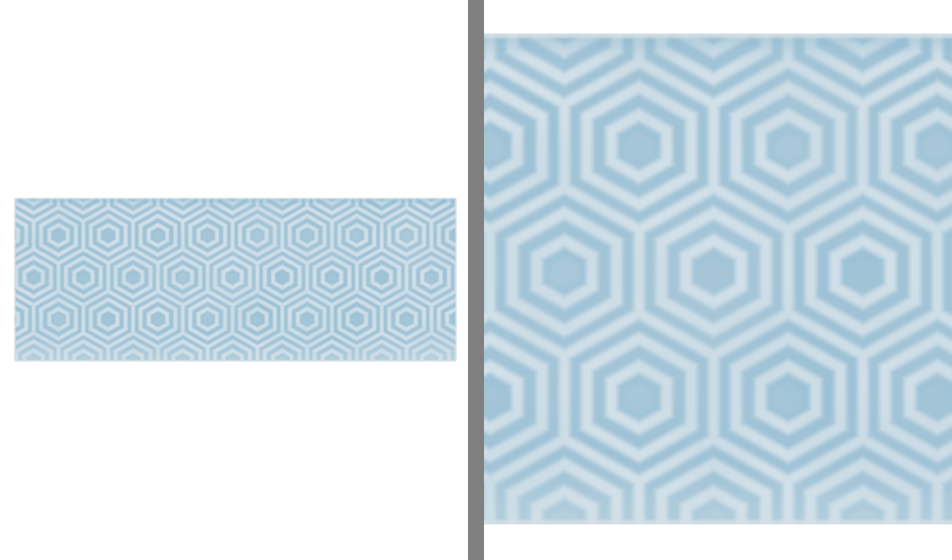
Left: the whole. Right: its middle third, enlarged.
Write a Shadertoy shader that draws this pattern.

```glsl
// A glazed pale blue tile with raised concentric hexagons, centred on white.

const vec2 TILE_CENTER = vec2(0.0026, 0.0006);
const vec2 TILE_HALF = vec2(0.395, 0.1461);
const vec2 LATTICE_ORIGIN = vec2(-0.0026, 0.0050);
const float HEX_INRADIUS = 0.0444;
const float HEX_STRETCH = 1.028;

const vec3 PAPER = vec3(1.0);
const vec3 RIDGE = vec3(0.825, 0.880, 0.912);
const vec3 GROOVE = vec3(0.655, 0.780, 0.848);
const vec3 POOLED = vec3(0.560, 0.725, 0.820);
const vec3 RIM = vec3(0.835, 0.875, 0.895);

float hash(vec2 p) {
    return fract(sin(dot(p, vec2(127.1, 311.7))) * 43758.5453);
}

float noise(vec2 p) {
    vec2 i = floor(p);
    vec2 f = fract(p);
    f = f * f * (3.0 - 2.0 * f);
    float low = mix(hash(i), hash(i + vec2(1, 0)), f.x);
    float high = mix(hash(i + vec2(0, 1)), hash(i + vec2(1, 1)), f.x);
    return mix(low, high, f.y);
}

float roundedBox(vec2 p, vec2 halfSize, float radius) {
    vec2 q = abs(p) - halfSize + radius;
    return length(max(q, 0.0)) + min(max(q.x, q.y), 0.0) - radius;
}

// Offset from the nearest centre of a lattice of unit-inradius hexagons.
vec2 hexLocal(vec2 p) {
    vec2 period = vec2(2.0, 2.0 * sqrt(3.0));
    vec2 a = mod(p + 0.5 * period, period) - 0.5 * period;
    vec2 b = mod(p, period) - 0.5 * period;
    return dot(a, a) < dot(b, b) ? a : b;
}

// 0 at the centre, 1 on the sides of a pointy-top hexagon.
float hexRadius(vec2 p) {
    p = abs(p);
    return max(p.x, dot(p, vec2(0.5, 0.5 * sqrt(3.0))));
}

float band(float d, float center, float halfWidth, float blur) {
    return 1.0 - smoothstep(halfWidth - blur, halfWidth + blur, abs(d - center));
}

// Two raised rings inside a raised cell border.
float ridges(float d, float blur) {
    float inner = band(d, 0.37, 0.080, blur);
    float outer = band(d, 0.70, 0.080, blur);
    float border = band(d, 1.0, 0.075, blur);
    return max(max(inner, outer), border);
}

vec3 glaze(vec2 p, float pixel) {
    vec2 h = (p - LATTICE_ORIGIN) * vec2(1.0, HEX_STRETCH) / HEX_INRADIUS;
    vec2 local = hexLocal(h);
    vec2 cell = floor(h - local + 0.5);
    float d = hexRadius(local);
    float blur = max(0.055, 0.9 * pixel / HEX_INRADIUS);

    // Glaze depth drifts slowly and differs a little from cell to cell.
    float depth = 0.30 * noise(h * 0.7 + 9.0) + 0.20 * hash(cell);
    float core = 1.0 - smoothstep(0.12, 0.28, d);
    float coreEdge = band(d, 0.20, 0.035, blur) * smoothstep(-0.05, 0.15, local.y);
    vec3 groove = mix(GROOVE, POOLED, depth + 0.18 * coreEdge);
    groove = mix(groove, RIDGE, 0.18 * core * hash(cell + 4.0));
    vec3 ridge = mix(RIDGE, GROOVE, 0.20 * noise(h * 1.3));
    return mix(groove, ridge, ridges(d, blur));
}

void mainImage(out vec4 fragColor, in vec2 fragCoord) {
    float pixel = 1.0 / iResolution.y;
    vec2 p = (fragCoord - 0.5 * iResolution.xy) * pixel;
    vec2 t = p - TILE_CENTER;
    float edge = roundedBox(t, TILE_HALF, 0.003);

    vec3 color = glaze(p, pixel);

    // Darker glaze under the top edge, thinner glaze along the bottom.
    float top = smoothstep(TILE_HALF.y - 0.018, TILE_HALF.y, t.y);
    float bottom = 1.0 - smoothstep(-TILE_HALF.y, -TILE_HALF.y + 0.045, t.y);
    color = mix(color, POOLED, 0.45 * top);
    color = mix(color, RIDGE, 0.35 * bottom);

    // Pale rim and tile silhouette.
    float rim = smoothstep(-0.0040, -0.0012, edge);
    color = mix(color, RIM, 0.85 * rim);
    color = mix(color, PAPER, smoothstep(-0.7 * pixel, 0.7 * pixel, edge));
    fragColor = vec4(color, 1.0);
}
```
